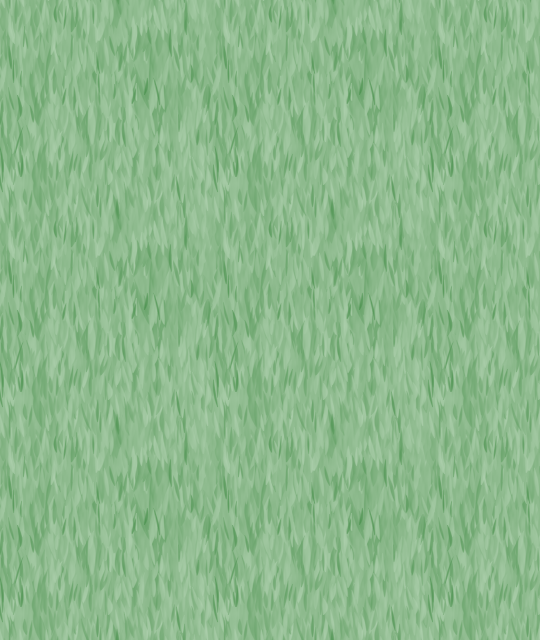
Reproduce this texture procedurally as a Shadertoy shader.

```glsl
// Painterly green grass: layers of short, slanted, tapered brush strokes in
// three close greens, scattered on jittered grids that repeat as a tile.
// Strokes shift a signed tone (dark -1, mid 0, light +1) that becomes colour.

const float TILE = 0.336;      // side of one repeat, in canvas heights
const float EDGE = 0.0014;     // softness of stroke edges
const float TAU = 6.2831853;
const vec3 MID_GREEN = vec3(0.54, 0.72, 0.54);
const vec3 LIGHT_STEP = vec3(0.068, 0.046, 0.068);
const vec3 DARK_STEP = vec3(0.090, 0.054, 0.085);

// Integer hash: three random values in 0..1 for a cell and a seed
vec3 hash3(vec2 cell, int seed) {
    uvec3 v = uvec3(ivec3(ivec2(cell), seed));
    v = v * 1664525u + 1013904223u;
    v.x += v.y * v.z;
    v.y += v.z * v.x;
    v.z += v.x * v.y;
    v ^= v >> 16u;
    v.x += v.y * v.z;
    v.y += v.z * v.x;
    v.z += v.x * v.y;
    return vec3(v >> 8u) / 16777216.0;
}

// Value noise that wraps after "cells" steps
float tiledNoise(vec2 uv, vec2 cells, int seed) {
    vec2 g = uv * cells;
    vec2 i = floor(g);
    vec2 f = smoothstep(0.0, 1.0, g - i);
    float a = hash3(mod(i, cells), seed).x;
    float b = hash3(mod(i + vec2(1, 0), cells), seed).x;
    float c = hash3(mod(i + vec2(0, 1), cells), seed).x;
    float d = hash3(mod(i + vec2(1, 1), cells), seed).x;
    return mix(mix(a, b, f.x), mix(c, d, f.x), f.y);
}

// Coverage of a leaning, slightly bent stroke, broader towards its foot
float strokeMask(vec2 d, vec2 halfSize, float slant, float bend) {
    float along = d.y / halfSize.y;
    float square = along * along;
    if (square >= 1.0) return 0.0;
    float across = d.x - slant * d.y - bend * halfSize.x * square;
    float width = halfSize.x * (1.0 - square) * (1.0 - 0.3 * along);
    float tip = smoothstep(1.0, 0.8, square);
    return tip * (1.0 - smoothstep(-EDGE, EDGE, abs(across) - width));
}

// Paints one jittered grid of strokes over the given tone
float strokeLayer(float tone, vec2 uv, vec2 cells, vec2 halfSize,
                  vec2 toneRange, float density, float opacity, int seed) {
    vec2 home = floor(uv * cells);
    for (int y = -1; y <= 1; y++) {
        for (int x = -2; x <= 2; x++) {
            vec2 cell = home + vec2(x, y);
            vec2 id = mod(cell, cells);
            vec3 place = hash3(id, seed);
            vec3 form = hash3(id, seed + 1);
            vec3 paint = hash3(id, seed + 2);
            if (paint.x > density) continue;
            vec2 d = (uv - (cell + place.xy) / cells) * TILE;
            vec2 size = halfSize * mix(vec2(0.5), vec2(1.0), form.xy);
            float slant = (place.z + form.z - 1.0) * 0.36;
            float mask = strokeMask(d, size, slant, 2.0 * paint.z - 1.0);
            float side = (d.x - slant * d.y) / size.x;
            float target = mix(toneRange.x, toneRange.y, paint.y);
            target += 0.25 * clamp(side, -1.0, 1.0);
            tone = mix(tone, target, mask * opacity);
        }
    }
    return tone;
}

vec3 grassColor(float tone) {
    return MID_GREEN + max(tone, 0.0) * LIGHT_STEP + min(tone, 0.0) * DARK_STEP;
}

void mainImage(out vec4 fragColor, in vec2 fragCoord) {
    vec2 uv = fragCoord / iResolution.y / TILE;

    // Broad, medium and fine strokes
    float tone = 0.2;
    tone = strokeLayer(tone, uv, vec2(22, 7), vec2(0.0068, 0.042),
                       vec2(-1.1, 1.5), 1.0, 0.85, 11);
    tone = strokeLayer(tone, uv, vec2(28, 9), vec2(0.0050, 0.033),
                       vec2(-1.2, 1.6), 0.85, 0.85, 23);
    tone = strokeLayer(tone, uv, vec2(34, 12), vec2(0.0036, 0.024),
                       vec2(-1.2, 1.7), 0.65, 0.85, 37);

    // Sparse pale dabs, then thin dark gaps
    tone = strokeLayer(tone, uv, vec2(24, 10), vec2(0.0042, 0.025),
                       vec2(1.0, 1.5), 0.25, 0.85, 67);
    tone = strokeLayer(tone, uv, vec2(26, 10), vec2(0.0024, 0.023),
                       vec2(-2.3, -1.0), 0.27, 0.85, 51);

    // Fine bristle streaks and gentle horizontal bands of light
    tone += 0.65 * (tiledNoise(uv, vec2(96, 24), 83) - 0.5);
    tone += 0.11 * cos(TAU * (uv.y - 0.07));

    fragColor = vec4(grassColor(tone), 1.0);
}
```
